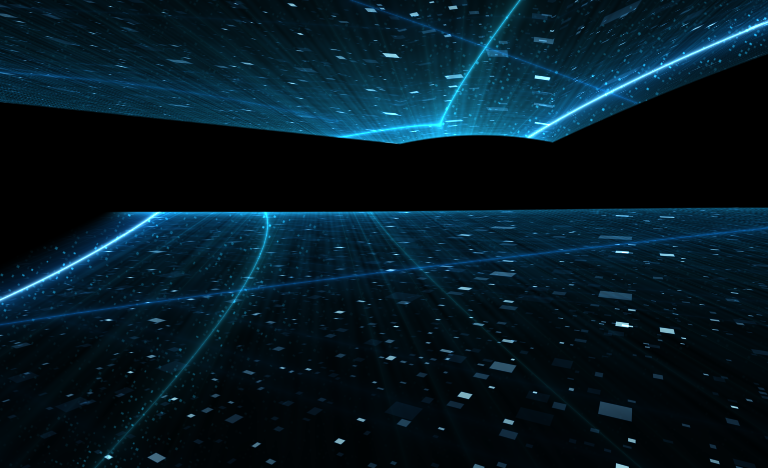
This background is drawn by a Shadertoy shader. Its source:

```glsl
const vec3 DEEP = vec3(0.01, 0.09, 0.13);
const vec3 BLUE = vec3(0.03, 0.32, 0.62);
const vec3 TEAL = vec3(0.06, 0.46, 0.53);
const vec3 CYAN = vec3(0.14, 0.70, 0.88);
const vec3 ICE = vec3(0.75, 0.97, 1.0);

vec2 hash2(vec2 p) {
    vec3 q = fract(p.xyx * vec3(0.1031, 0.1030, 0.0973));
    q += dot(q, q.yzx + 33.33);
    return fract((q.xx + q.yz) * q.zy);
}

float cornerSlope(vec2 cell, vec2 offset) {
    return dot(hash2(cell) * 2.0 - 1.0, offset);
}

float gradientNoise(vec2 p) {
    vec2 i = floor(p), f = fract(p);
    vec2 u = f * f * (3.0 - 2.0 * f);
    vec2 e = vec2(1.0, 0.0);
    return mix(mix(cornerSlope(i, f), cornerSlope(i + e, f - e), u.x),
               mix(cornerSlope(i + e.yx, f - e.yx), cornerSlope(i + 1.0, f - 1.0), u.x), u.y);
}

mat2 rotation(float a) {
    return mat2(cos(a), sin(a), -sin(a), cos(a));
}

// Distance to a quadratic curve, walked in short segments
float curveDistance(vec2 p, vec2 a, vec2 b, vec2 c) {
    float best = 10.0;
    vec2 start = a;
    for (int i = 1; i <= 16; i++) {
        float t = float(i) / 16.0;
        vec2 end = mix(mix(a, b, t), mix(b, c, t), t);
        vec2 along = end - start, rel = p - start;
        float h = clamp(dot(rel, along) / dot(along, along), 0.0, 1.0);
        best = min(best, length(rel - along * h));
        start = end;
    }
    return best;
}

float glow(float dist, float width) {
    return exp(-abs(dist) / width);
}

vec3 beam(float dist, vec3 core, vec3 halo) {
    return core * glow(dist, 0.0026) + halo * glow(dist, 0.022);
}

// Sparse rectangles of random size and strength, one per cell at most
float tiles(vec2 q, float density, float size) {
    vec2 w = clamp(fwidth(q), 0.002, 0.6);
    vec2 cell = floor(q);
    vec2 place = hash2(cell), kind = hash2(cell + 71.0);
    vec2 extent = size * mix(vec2(0.5), vec2(1.0), place.yx);
    vec2 edge = abs(fract(q) - 0.5 - (place - 0.5) * 0.3) - extent;
    vec2 inside = 1.0 - smoothstep(-w * 0.6, w * 0.6, edge);
    return step(kind.x, density) * inside.x * inside.y * mix(0.12, 1.0, pow(kind.y, 3.0));
}

float ridge(float coord, float seed) {
    float n = gradientNoise(vec2(coord, seed));
    return exp(-abs(n) * 28.0) / (1.0 + 5.0 * fwidth(coord));
}

// A receding sheet: fan streaks, crossing lines and scattered tiles
vec3 sheet(float across, float depth, float angle, float seed) {
    float z = 1.0 / (depth + 0.06);
    vec2 grid = rotation(angle) * vec2(across * z, z);
    float fan = across / (depth + 0.15);
    float streak = 0.5 + gradientNoise(vec2(fan * 26.0, depth * 5.0 + seed));
    float weave = 0.5 + gradientNoise(vec2(fan * 5.0, grid.y * 2.5 + seed));
    float fade = exp(-depth * 5.5);
    vec3 col = DEEP * (0.08 + 1.5 * fade) * (0.25 + streak * 0.9 + weave * 0.5);
    col += TEAL * ridge(fan * 5.0, seed + 0.37) * (0.03 + 0.22 * fade);
    col += BLUE * ridge(grid.y * 1.6, seed + 5.43) * (0.03 + 0.20 * fade);
    for (int i = 0; i < 5; i++) {
        float scale = exp2(float(i));
        float cellWidth = 1.0 / (scale * z);
        float visible = smoothstep(0.006, 0.018, cellWidth) * (1.0 - smoothstep(0.09, 0.19, cellWidth));
        float t = tiles(grid * scale + seed * 17.0, 0.13, 0.28) * visible;
        col += mix(BLUE, ICE, t) * t * 0.85;
    }
    return col;
}

float ceilingEdge(float x) {
    float left = 0.780 - 0.105 * x;
    float arch = 0.709 - 0.64 * (x - 1.026) * (x - 1.026);
    float r = x - 1.182;
    return max(max(left, arch), 0.694 + 0.47 * r - 0.13 * r * r);
}

vec3 floorColor(vec2 p, float depth, float dust) {
    vec3 col = sheet(p.x - 0.684, depth, 0.6, 2.0);
    float rim = curveDistance(p, vec2(0.342, 0.549), vec2(0.21, 0.455), vec2(0.0, 0.359));
    float bend = curveDistance(p, vec2(0.566, 0.549), vec2(0.62, 0.444), vec2(0.203, 0.0));
    float cross = curveDistance(p, vec2(0.0, 0.306), vec2(0.6, 0.40), vec2(1.641, 0.513));
    float spoke = curveDistance(p, vec2(0.79, 0.549), vec2(0.87, 0.43), vec2(1.37, 0.0));
    // Outer margin beyond the bright rim stays dim
    col *= mix(0.25, 1.0, smoothstep(-0.01, 0.02, p.x - 0.342 + 1.8 * depth));
    float near = 0.22 + 0.78 * exp(-depth * 5.0);
    col += beam(rim, ICE, BLUE * 0.65);
    col += beam(bend, CYAN * 0.8, TEAL * 0.45) * near;
    col += beam(cross, BLUE * 0.55, BLUE * 0.10);
    col += beam(spoke, TEAL * 0.45, TEAL * 0.08) * near;
    col += CYAN * dust * (glow(rim, 0.07) + 0.6 * glow(bend, 0.07) + 0.12 * exp(-depth * 4.0));
    // Light gathered on the horizon
    float lit = mix(1.0, 0.35, smoothstep(0.5, 1.2, p.x));
    col += (CYAN * glow(depth, 0.006) + BLUE * 0.35 * glow(depth, 0.04)) * lit;
    float left = smoothstep(-0.005, 0.035, 0.434 + 0.49 * p.x - p.y);
    return col * left * smoothstep(0.0, 0.004, depth);
}

vec3 ceilingColor(vec2 p, float depth, float dust) {
    vec3 col = sheet(p.x - 0.96, depth, 0.15, 9.0);
    float rim = curveDistance(p, vec2(1.13, 0.707), vec2(1.32, 0.824), vec2(1.641, 0.953));
    float bend = curveDistance(p, vec2(1.111, 1.0), vec2(0.97, 0.812), vec2(0.94, 0.733));
    float hook = curveDistance(p, vec2(0.94, 0.733), vec2(0.88, 0.735), vec2(0.72, 0.705));
    float cross = curveDistance(p, vec2(0.75, 1.0), vec2(1.1, 0.88), vec2(1.36, 0.78));
    float seam = curveDistance(p, vec2(0.0, 0.846), vec2(0.4, 0.82), vec2(0.72, 0.74));
    float margin = smoothstep(1.13, 1.25, p.x) * (1.0 - smoothstep(0.03, 0.07, depth));
    col *= 1.0 - 0.7 * margin;
    col += beam(rim, ICE * 0.95, BLUE * 0.6);
    col += beam(bend, CYAN * 0.75, TEAL * 0.3);
    col += beam(hook, CYAN * 0.8, BLUE * 0.35);
    col += beam(cross, BLUE * 0.45, BLUE * 0.08);
    col += beam(seam, BLUE * 0.25, BLUE * 0.10);
    col += CYAN * dust * (glow(rim, 0.07) + 0.5 * glow(bend, 0.06) + 0.1);
    // Bright pool where the lines converge
    float pool = exp(-length((p - vec2(0.97, 0.715)) * vec2(3.2, 10.0)));
    col += CYAN * pool * 0.55;
    float lit = smoothstep(0.35, 0.9, p.x) * (1.0 - smoothstep(1.1, 1.25, p.x));
    col += CYAN * glow(depth, 0.005) * (0.12 + 0.55 * lit);
    return col * smoothstep(0.0, 0.005, depth);
}

void mainImage(out vec4 fragColor, in vec2 fragCoord) {
    vec2 p = fragCoord / iResolution.y;
    float horizon = 0.549 + 0.009 * smoothstep(0.6, 1.64, p.x);
    float below = horizon - p.y;
    float above = p.y - ceilingEdge(p.x);
    float dust = tiles(rotation(0.5) * p * 95.0, 0.35, 0.28);
    vec3 col = floorColor(p, max(below, 0.0), dust) + ceilingColor(p, max(above, 0.0), dust);
    fragColor = vec4(min(col, 1.0), 1.0);
}
```
